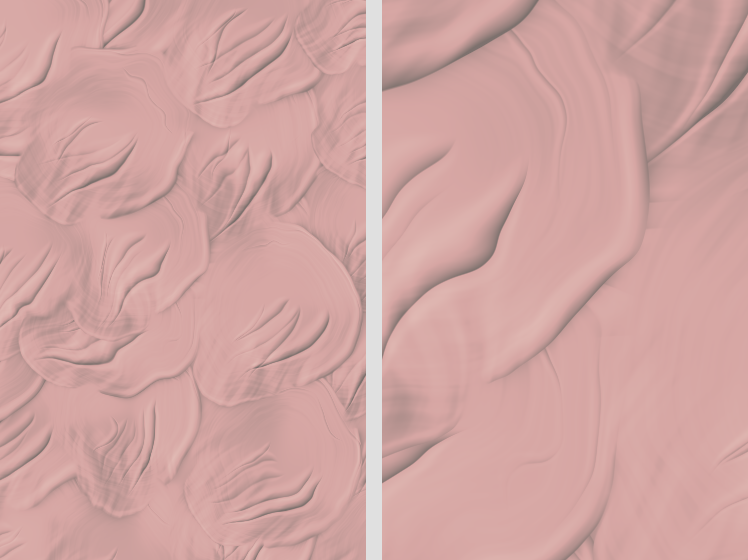
Left, the full canvas; right, a detail of the centre.
Reproduce this texture procedurally as a WebGL 2 fragment shader.

```glsl
#version 300 es
precision highp float;
// Overlapping round smears of pink cream with thin curled rims and diagonal folds.

uniform vec2 u_resolution;
out vec4 fragColor;

const vec3 BASE = vec3(0.84, 0.65, 0.64);
const vec3 LIGHT = vec3(0.90, 0.765, 0.735);
const vec3 SHADE = vec3(0.49, 0.445, 0.43);
const int COLUMNS = 4;
const int ROWS = 6;
const int ORDER_STEP = 7;            // coprime to the dab count, shuffles the layers
const int FOLDS = 4;
const vec2 SPACING = vec2(0.34, 0.30);
const vec2 MARGIN = vec2(0.18, 0.13);
const float JITTER = 0.55;
const float RADIUS_MIN = 0.21;
const float RADIUS_MAX = 0.27;
const float TURN = 0.9;
const float WARP = 0.22;
const float ARC_STREAKS = 0.20;
const float FOLD_STREAKS = 0.42;
const float DARKNESS = 1.15;
const float CREST = 0.38;
const vec2 UPPER_RIGHT = vec2(0.6, 0.8);
const vec2 LOWER_RIGHT = vec2(0.75, -0.66);
const vec2 TIP = vec2(-0.56, -0.83);

float hash(vec2 p) {
    return fract(sin(dot(p, vec2(127.1, 311.7))) * 43758.5);
}

float noise(vec2 p) {
    vec2 i = floor(p), f = fract(p);
    f = f * f * f * (f * (f * 6.0 - 15.0) + 10.0);
    return mix(mix(hash(i), hash(i + vec2(1, 0)), f.x),
               mix(hash(i + vec2(0, 1)), hash(i + vec2(1, 1)), f.x), f.y);
}

// Cross-section of a curled edge: light crest, dark flank, crisp border at d = 0
float ridge(float d, float width, float pixel) {
    float inside = 1.0 - smoothstep(-pixel, pixel, d);
    float crest = (d + 2.6 * width) / width;
    float lip = (d - 0.7 * width) / (0.5 * width);
    return -DARKNESS * inside * exp(min(d, 0.0) / (0.75 * width))
         + CREST * exp(-crest * crest) + 0.3 * exp(-lip * lip);
}

// Tapered crease from a to b, hooked near b
float crease(vec2 p, vec2 a, vec2 b, float bend, float width, float pixel) {
    float span = length(b - a);
    vec2 along = (b - a) / span;
    float t = dot(p - a, along) / span;
    if (t <= 0.0 || t >= 1.0) return 0.0;
    float hump = 6.75 * t * t * (1.0 - t);
    float d = dot(p - a, vec2(along.y, -along.x)) - bend * hump;
    float fade = smoothstep(0.0, 0.25, t) * (1.0 - smoothstep(0.85, 1.0, t));
    return fade * ridge(d, width * (0.25 + hump), pixel);
}

// Uneven folds across the lower left, plus one hairline over the middle
float folds(vec2 p, vec2 seed, float pixel) {
    float tone = 0.0;
    for (int k = 0; k < FOLDS; k++) {
        float n = float(k);
        float vary = hash(seed + n * 3.7) - 0.5;
        float other = hash(seed + n * 5.3 + 1.0);
        vec2 a = vec2(-0.80 + 0.35 * other, -1.0 + 0.17 * n + 0.3 * vary);
        vec2 b = vec2(0.46 - 0.13 * n + 0.25 * vary, -0.18 + 0.04 * n + 0.2 * other);
        float weight = k == 0 ? 1.0 : 0.25 + 0.5 * other;
        tone += weight * crease(p, a, b, 0.17 - 0.06 * n + 0.1 * vary, 0.018 + 0.026 * weight, pixel);
    }
    vec2 tail = vec2(-0.68 + 0.3 * hash(seed + 2.0), -0.4);
    return tone + 0.5 * crease(p, tail, tail + vec2(0.42, 0.55), 0.08, 0.016, pixel);
}

// Lays one dab over the tone beneath it
float layDab(float under, vec2 p, vec2 seed, float pixel) {
    p += WARP * (vec2(noise(p * 1.9 + seed), noise(p * 1.9 + seed + 19.0)) - 0.5);
    p += 0.03 * (vec2(noise(p * 6.0 + seed), noise(p * 6.0 + seed + 31.0)) - 0.5);
    float r = length(p);
    vec2 dir = p / max(r, 0.001);
    float upper = smoothstep(0.1, 0.8, dot(dir, UPPER_RIGHT));
    float lower = smoothstep(0.6, 1.0, dot(dir, LOWER_RIGHT));
    float tip = smoothstep(0.8, 1.0, dot(dir, TIP));
    float around = noise(dir * 2.5 + seed);
    float d = r - 1.0 - 0.25 * tip;

    // Body: broad undulation, brushed arcs and drawn-out streaks beside the folds
    float tone = -0.02 + 0.42 * (noise(p * 1.6 + seed) - 0.5);
    float bow = dir.x * 2.0 + dir.y;
    float arcs = 0.6 * noise(vec2(r * 26.0, bow) + seed) + 0.4 * noise(vec2(r * 70.0, bow * 2.0) + seed);
    tone += ARC_STREAKS * (arcs - 0.5) * smoothstep(0.2, 0.7, r);
    float across = dot(p, vec2(TIP.y, -TIP.x)), along = dot(p, TIP);
    float drawn = noise(vec2(across * 11.0 + 2.0 * along * along, along * 2.2) + seed) - 0.5;
    drawn += 0.5 * (noise(vec2(across * 30.0, along * 3.0) + seed) - 0.5);
    tone += FOLD_STREAKS * drawn * smoothstep(0.1, 0.5, along);

    // Rim with a doubled line, sparse inner arcs, then folds
    float rim = max(max(upper * smoothstep(0.15, 0.65, around), lower), 0.5 * tip);
    float width = 0.013 + 0.022 * lower + 0.008 * around;
    tone += rim * ridge(d, width, pixel);
    tone += 0.7 * upper * around * ridge(r - 0.84 - 0.16 * around, 0.012, pixel);
    float faint = upper * smoothstep(0.6, 0.3, around);
    tone += 0.35 * faint * ridge(r - 0.62 - 0.3 * around, 0.010, pixel);
    tone += folds(p, seed, pixel);

    // Crisp on the curled side, blended away on the left
    float softness = mix(0.2, 2.0 * pixel, smoothstep(0.0, 0.3, rim));
    float cover = 1.0 - smoothstep(-softness, 0.0, d);
    under -= 0.3 * rim * exp(-max(d, 0.0) / 0.035);
    return mix(under, tone, cover);
}

void main() {
    vec2 uv = gl_FragCoord.xy / u_resolution.x;
    float tone = 0.0;
    for (int i = 0; i < COLUMNS * ROWS; i++) {
        int slot = (i * ORDER_STEP) % (COLUMNS * ROWS);
        vec2 cell = vec2(slot % COLUMNS, slot / COLUMNS);
        vec2 seed = cell * 7.3 + 2.0;
        vec2 shift = JITTER * (vec2(hash(seed), hash(seed + 5.0)) - 0.5);
        vec2 center = (cell + 0.5 + shift) * SPACING - MARGIN;
        vec2 p = (uv - center) / mix(RADIUS_MIN, RADIUS_MAX, hash(seed + 9.0));
        if (dot(p, p) > 2.6) continue;
        float angle = TURN * (hash(seed + 13.0) - 0.5);
        float c = cos(angle), s = sin(angle);
        tone = layDab(tone, mat2(c, s, -s, c) * p, seed, 4.2 / u_resolution.x);
    }
    vec3 color = mix(BASE, LIGHT, clamp(tone, 0.0, 1.0));
    fragColor = vec4(mix(color, SHADE, clamp(-tone, 0.0, 1.0)), 1.0);
}
```
